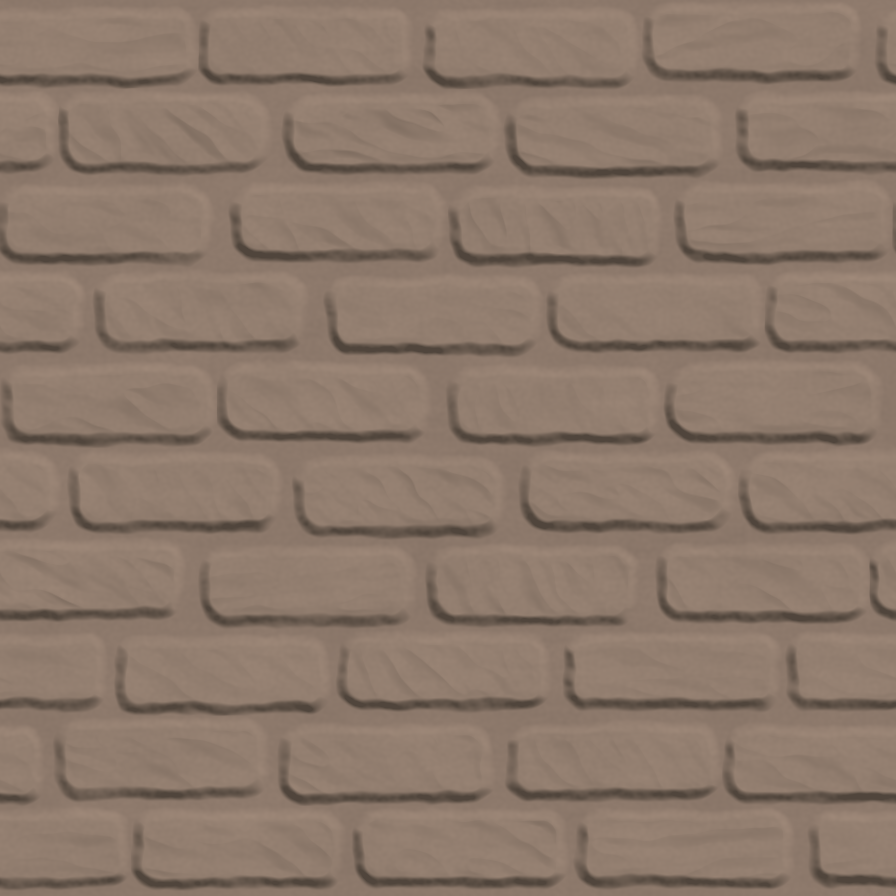
Reproduce this texture procedurally as a Shadertoy shader.

```glsl
const vec2 GRID = vec2(4.0, 10.0);          // bricks across and down
const vec2 HALF_SIZE = vec2(0.114, 0.0385); // half extent of a brick
const vec2 PLACE_JITTER = vec2(0.007, 0.004);
const vec2 SIZE_JITTER = vec2(0.004, 0.003);
const float CORNER = 0.024;                 // corner radius
const float BEVEL = 0.0072;                 // half width of the sloping rim
const float WOBBLE = 0.0055;                // unevenness of the outline
const float CHISEL = 0.34;                  // depth of the marks on the faces
const float STEP = 0.0018;                  // sampling distance for slopes
const vec2 LIGHT = vec2(0.48, 0.877);       // direction towards the light

const vec3 MORTAR = vec3(0.550, 0.472, 0.418);
const vec3 FACE = vec3(0.578, 0.498, 0.440);
const vec3 SHADOW = vec3(0.315, 0.272, 0.235);

// Left edge of the first brick in each row, in brick pitches, bottom row first
const float ROW_SHIFT[10] = float[10](
    0.62, 0.28, 0.53, 0.92, 0.34, 0.0, 0.46, 0.03, 0.29, 0.91);

vec2 hash2(vec2 p) {
    return fract(sin(vec2(dot(p, vec2(127.1, 311.7)),
                          dot(p, vec2(269.5, 183.3)))) * 43758.5);
}

vec2 gradientAt(vec2 cell, vec2 period) {
    return 2.0 * hash2(mod(cell, period)) - 1.0;
}

// Gradient noise, about -0.7 to 0.7, repeating after period cells
float gradientNoise(vec2 p, vec2 period) {
    vec2 i = floor(p), f = p - i;
    vec2 u = f * f * f * (f * (f * 6.0 - 15.0) + 10.0);
    vec2 e = vec2(1.0, 0.0);
    float low = mix(dot(gradientAt(i, period), f),
                    dot(gradientAt(i + e, period), f - e), u.x);
    float high = mix(dot(gradientAt(i + e.yx, period), f - e.yx),
                     dot(gradientAt(i + 1.0, period), f - 1.0), u.x);
    return mix(low, high, u.y);
}

// Noise that tiles over the unit canvas
float tiledNoise(vec2 p, vec2 cells) {
    return gradientNoise(p * cells, cells);
}

float roundedBox(vec2 p, vec2 halfSize, float radius) {
    vec2 q = abs(p) - halfSize + radius;
    return length(max(q, 0.0)) + min(max(q.x, q.y), 0.0) - radius;
}

// Slanted ridges, turned differently on every brick
float chiselMarks(vec2 p, vec2 seed) {
    float angle = mix(-1.25, 0.15, seed.x);
    float c = cos(angle), s = sin(angle);
    vec2 q = vec2(c * p.x + s * p.y, c * p.y - s * p.x);
    q += 0.006 * gradientNoise(p * 35.0 + seed * 50.0, vec2(256.0));
    vec2 origin = seed.yx * 90.0 + 20.0;
    float broad = gradientNoise(q * vec2(10.0, 28.0) + origin, vec2(256.0));
    float fine = gradientNoise(q * vec2(24.0, 75.0) + origin, vec2(256.0));
    return 0.3 - abs(broad) * 1.5 + 0.22 * fine;
}

// Height of the wall: 0 in the mortar, about 1 on the bricks
float relief(vec2 p) {
    float wobble = WOBBLE * (tiledNoise(p, vec2(17.0, 23.0))
                           + 0.5 * tiledNoise(p, vec2(53.0, 61.0)));
    float height = 0.0;
    for (int j = -1; j <= 1; j++) {
        float row = floor(p.y * GRID.y) + float(j);
        float wrappedRow = mod(row, GRID.y);
        float shift = ROW_SHIFT[int(wrappedRow + 0.5)];
        for (int i = -1; i <= 1; i++) {
            float column = floor(p.x * GRID.x - shift) + float(i);
            vec2 id = vec2(mod(column, GRID.x), wrappedRow);
            vec2 seed = hash2(id + 3.7);
            vec2 center = (vec2(column + shift + 0.46, row + 0.5)) / GRID;
            center += PLACE_JITTER * (hash2(id + 19.3) - 0.5) * 2.0;
            vec2 size = HALF_SIZE + SIZE_JITTER * (seed - 0.5);
            vec2 local = p - center;
            float d = roundedBox(local, size, CORNER * mix(0.75, 1.2, seed.y)) + wobble;
            if (d < BEVEL) {
                float rim = smoothstep(BEVEL, -BEVEL, d);
                float inner = smoothstep(-0.002, -0.016, d);
                float marks = CHISEL * mix(0.5, 1.2, seed.y) * chiselMarks(local, seed);
                height = max(height, rim * (1.0 + inner * marks));
            }
        }
    }
    return height;
}

void mainImage(out vec4 fragColor, in vec2 fragCoord) {
    vec2 p = fragCoord / iResolution.y;

    // Slope towards the light, positive where lit
    float slope = (relief(p - LIGHT * STEP) - relief(p + LIGHT * STEP))
                * BEVEL / (2.0 * STEP);
    float height = relief(p);

    // Base colour with soft stains, streaks and grain
    vec3 color = mix(MORTAR, FACE, clamp(height, 0.0, 1.0));
    float stain = tiledNoise(p, vec2(9.0, 14.0)) + 0.6 * tiledNoise(p, vec2(31.0, 37.0));
    float streak = tiledNoise(p, vec2(14.0, 95.0));
    float grain = tiledNoise(p, vec2(150.0, 170.0));
    color *= 1.0 + 0.035 * stain + 0.02 * streak + 0.03 * grain;

    // Worn shadows on the lower and left rims, faint light on the upper rims
    float wear = 1.0 + 0.6 * tiledNoise(p, vec2(13.0, 19.0)) + 0.25 * grain;
    float shade = clamp(max(-slope, 0.0) * 1.4 * wear, 0.0, 1.0);
    color = mix(color, SHADOW, shade);
    color *= 1.0 + 0.09 * max(slope, 0.0);

    fragColor = vec4(color, 1.0);
}
```
